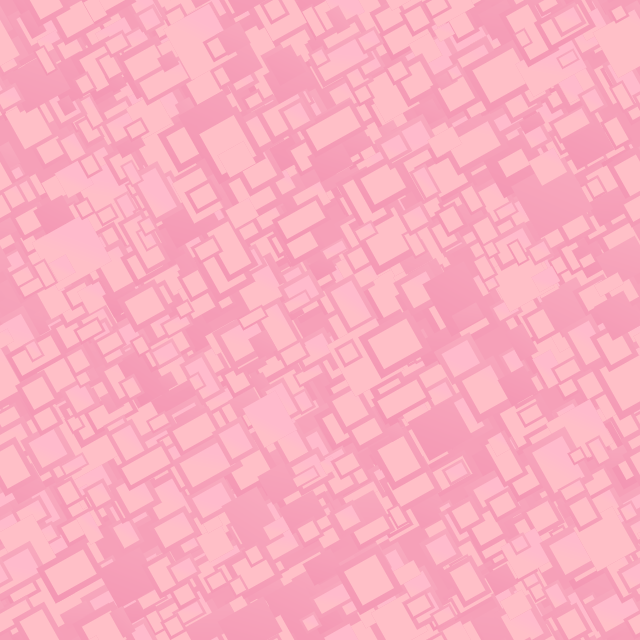
Give the GLSL for this pattern, as a WebGL 1 fragment shader.

```glsl
precision highp float;
// Tilted, overlapping pink cards: each has a shaded rose rim and a pale face.
// Wrapping grids of jittered rectangles are painted back to front, so the
// canvas tiles because every grid has a whole number of cells per side.

uniform vec2 u_resolution;

const float TILT = 0.51;        // radians, shared by all cards
const float RIM_WIDTH = 0.011;  // in canvas units
const vec3 RIM_DARK = vec3(0.955, 0.585, 0.700);
const vec3 RIM_LIGHT = vec3(0.975, 0.675, 0.750);
const vec3 FACE_PALE = vec3(1.00, 0.75, 0.78);
const vec3 FACE_ROSY = vec3(1.00, 0.73, 0.80);

// Four random values per cell.
vec4 hash4(vec2 cell, float seed) {
  float k = dot(cell, vec2(12.99, 78.23)) + seed * 37.7;
  return fract(sin(vec4(k, k + 1.7, k + 4.1, k + 7.3)) * 43758.5);
}

vec2 rotate(vec2 p, float angle) {
  float c = cos(angle), s = sin(angle);
  return vec2(c * p.x + s * p.y, c * p.y - s * p.x);
}

// Antialiased coverage of a centred rectangle; zero for negative sizes.
float boxCoverage(vec2 p, vec2 halfSize, float pixel) {
  vec2 d = abs(p) - halfSize;
  return clamp(0.5 - max(d.x, d.y) / pixel, 0.0, 1.0);
}

// Paints one card over the colour below it; q is relative to its centre.
vec3 paintCard(vec3 below, vec2 q, vec2 halfSize, vec2 rnd, float pixel) {
  float rim = min(RIM_WIDTH, 0.3 * min(halfSize.x, halfSize.y));
  // Some cards are all face, some are all rim.
  rim *= step(0.14, rnd.x);
  rim += step(0.82, rnd.x);
  float slope = clamp(0.5 + 0.3 * dot(q / halfSize, vec2(0.8, 0.6)), 0.0, 1.0);
  float tone = mix(slope, rnd.y, 0.45);
  vec3 rimColor = mix(RIM_DARK, RIM_LIGHT, tone);
  vec3 faceColor = mix(FACE_PALE, FACE_ROSY, smoothstep(0.55, 0.7, tone));
  vec3 color = mix(below, rimColor, boxCoverage(q, halfSize, pixel));
  return mix(color, faceColor, boxCoverage(q, halfSize - rim, pixel));
}

// Paints a wrapping grid of cards; density is the share of filled cells.
vec3 paintLayer(vec3 below, vec2 uv, float cells, float density,
                float seed, float pixel) {
  vec3 color = below;
  vec2 home = floor(uv * cells);
  for (int j = -1; j <= 1; j++) {
    for (int i = -1; i <= 1; i++) {
      vec2 cell = home + vec2(float(i), float(j));
      vec2 wrapped = mod(cell, cells);
      vec4 place = hash4(wrapped, seed);
      vec4 look = hash4(wrapped, seed + 5.3);
      vec2 center = (cell + 0.05 + 0.9 * place.xy) / cells;
      vec2 halfSize = mix(vec2(0.25), vec2(0.58), place.zw) / cells;
      vec2 q = rotate(uv - center, TILT);
      vec3 painted = paintCard(color, q, halfSize, look.xy, pixel);
      color = mix(color, painted, step(look.z, density));
    }
  }
  return color;
}

void main() {
  vec2 uv = gl_FragCoord.xy / u_resolution;
  float pixel = 1.0 / min(u_resolution.x, u_resolution.y);

  // Large cards behind, small chips between, medium cards in front.
  vec3 color = mix(RIM_DARK, RIM_LIGHT, 0.45);
  color = paintLayer(color, uv, 8.0, 1.00, 1.0, pixel);
  color = paintLayer(color, uv, 12.0, 0.85, 2.0, pixel);
  color = paintLayer(color, uv, 22.0, 0.70, 3.0, pixel);
  color = paintLayer(color, uv, 14.0, 0.70, 4.0, pixel);
  color = paintLayer(color, uv, 12.0, 0.55, 6.0, pixel);
  color = paintLayer(color, uv, 25.0, 0.18, 7.0, pixel);

  gl_FragColor = vec4(color, 1.0);
}
```
